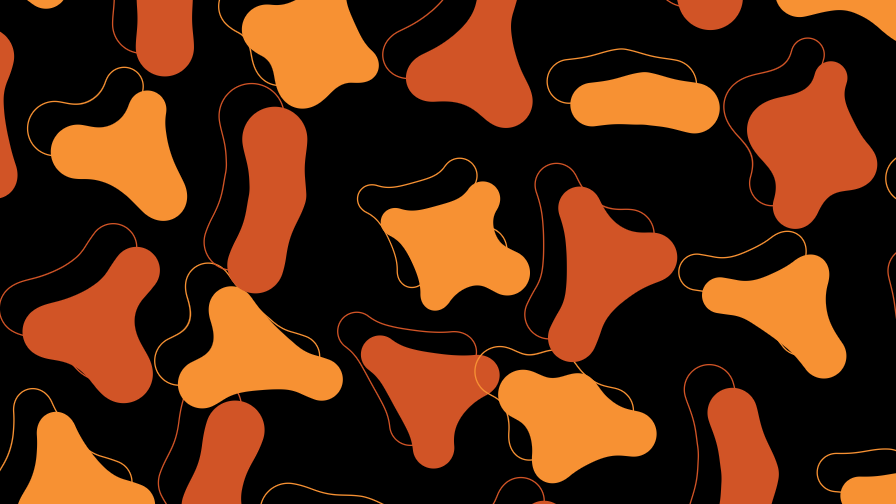
This pattern is drawn by a Shadertoy shader. Its source:

```glsl
// Scattered two-tone organic blobs on black, each with a thin shifted outline.

float hash(vec3 p) {
    p = fract(p * 0.1031);
    p += dot(p, p.zyx + 31.32);
    return fract((p.x + p.y) * p.z);
}

// Smooth union of fields stored as (distance, gradient)
vec3 smoothUnion(vec3 a, vec3 b, float k) {
    float h = clamp(0.5 + 0.5 * (b.x - a.x) / k, 0.0, 1.0);
    vec3 m = mix(b, a, h);
    m.x -= k * h * (1.0 - h);
    return m;
}

// Limb from the origin to tip, swelling from the core to the tip radius
vec3 limb(vec2 p, vec2 tip, float core, float radius) {
    float t = clamp(dot(p, tip) / dot(tip, tip), 0.0, 1.0);
    vec2 v = p - tip * t;
    float len = max(length(v), 1e-5);
    return vec3(len - mix(core, radius, smoothstep(0.0, 1.0, t)), v / len);
}

// Blob of two to four limbs, with its distance corrected by the gradient
float blob(vec2 p, vec2 id, float odd) {
    if (odd > 0.5) p = p.yx;
    p *= sign(vec2(hash(vec3(id, 1.0)), hash(vec3(id, 2.0))) - 0.5);
    float size = mix(0.97, 1.05, odd);
    p /= size;
    float count = 2.0 + floor(hash(vec3(id, 3.0)) * 2.6);
    float turn = (hash(vec3(id, 4.0)) - 0.5) * 0.7;
    vec3 field = vec3(1.0, 0.0, 1.0);
    for (float i = 0.0; i < count; i++) {
        float wobble = (hash(vec3(id, 10.0 + i)) - 0.5) * 0.35;
        float angle = turn + 6.2832 * (i + wobble) / count;
        float reach = mix(0.085, 0.13, hash(vec3(id, 20.0 + i)));
        float radius = mix(0.05, 0.075, hash(vec3(id, 30.0 + i))) - 0.006 * count;
        vec2 tip = reach * vec2(1.2, 0.88) * vec2(cos(angle), sin(angle));
        field = smoothUnion(field, limb(p, tip, 0.032, radius), 0.085);
    }
    return size * field.x / max(length(field.yz), 0.3);
}

void mainImage(out vec4 fragColor, in vec2 fragCoord) {
    float pixel = 1.0 / iResolution.y;
    float cellSize = 0.33;

    // A slightly turned lattice hides the rows
    mat2 tilt = mat2(0.975, 0.222, -0.222, 0.975);
    vec2 p = tilt * (fragCoord * pixel) + vec2(0.07, 0.1);
    vec2 shift = tilt * vec2(-0.046, 0.046);
    vec2 home = floor(p / cellSize);

    vec3 rust = vec3(0.82, 0.33, 0.15);
    vec3 amber = vec3(0.97, 0.57, 0.20);
    vec3 color = vec3(0.0);

    // Paint neighbouring blobs in lattice order, outline below its own fill
    for (float y = -1.0; y <= 1.0; y++) {
        for (float x = -1.0; x <= 1.0; x++) {
            vec2 id = home + vec2(x, y);
            float odd = mod(id.x + id.y, 2.0);
            vec2 jitter = vec2(hash(vec3(id, 5.0)), hash(vec3(id, 6.0))) - 0.5;
            vec2 q = p - (id + 0.5 + 0.16 * jitter) * cellSize;
            vec3 ink = mix(amber, rust, odd);

            float line = abs(blob(q - shift, id, odd)) - 0.0013;
            float body = blob(q, id, odd);
            color = mix(color, ink, clamp(0.5 - line / pixel, 0.0, 1.0));
            color = mix(color, ink, clamp(0.5 - body / pixel, 0.0, 1.0));
        }
    }
    fragColor = vec4(color, 1.0);
}
```
